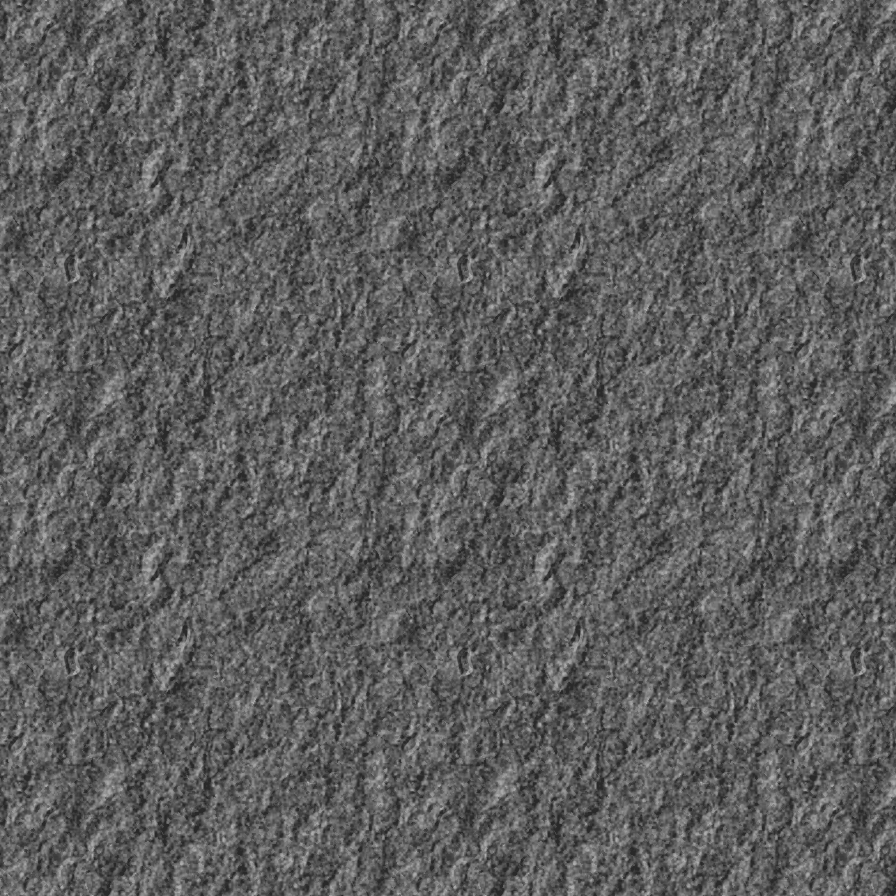
Give the GLSL for this texture, as a WebGL 2 fragment shader.

```glsl
#version 300 es
precision highp float;
// Rough grey stone: a seamless tile of chipped rock, repeated over the canvas.
// Periodic layered noise and cellular chips form a height field, lit from one
// side by its slope, then covered with fine mineral grain and pale flecks.

uniform vec2 u_resolution;
out vec4 fragColor;

const float REPEATS = 2.28;               // tiles across and down
const vec3 STONE = vec3(0.362);           // mean colour
const float DARKEST = 0.16;
const float BRIGHTEST = 0.68;
const vec2 LIGHT_STEP = vec2(-0.0052, -0.0030); // towards the light, y down
const vec2 RELIEF_CELLS = vec2(13.0, 10.0); // coarsest bumps per tile
const vec2 CHIP_CELLS = vec2(31.0, 25.0);
const vec2 FLECK_CELLS = vec2(68.0, 64.0);
const vec2 GRAIN_CELLS = vec2(104.0, 100.0);
const float RELIEF_DECAY = 0.6;           // amplitude ratio between layers
const float SLOPE_GAIN = 1.1;
const float HEIGHT_GAIN = 0.06;
const float GRAIN_GAIN = 0.19;
const float FLECK_GAIN = 0.12;

// Large features of the tile: centre x, centre y, radius, height
const int FEATURES = 7;
const vec4 FEATURE[FEATURES] = vec4[](
  vec4(0.10, 0.07, 0.040, 0.45), vec4(0.40, 0.42, 0.042, 0.48),
  vec4(0.17, 0.22, 0.030, 0.32), vec4(0.44, 0.72, 0.036, 0.26),
  vec4(0.18, 0.68, 0.024, -0.55), vec4(0.04, 0.89, 0.028, -0.45),
  vec4(0.46, 0.62, 0.020, -0.40));

vec2 hash2(vec2 cell, float seed) {
  uvec3 v = uvec3(ivec3(vec3(cell, seed))) * 1664525u + 1013904223u;
  v.x += v.y * v.z; v.y += v.z * v.x; v.z += v.x * v.y;
  v ^= v >> 16u;
  v.x += v.y * v.z; v.y += v.z * v.x;
  return vec2(v.xy >> 8u) / 16777216.0;
}

// Smooth value noise that wraps after one tile
float tileNoise(vec2 p, vec2 cells, float seed) {
  vec2 q = p * cells, i = floor(q), f = q - i;
  f = f * f * (3.0 - 2.0 * f);
  vec2 a = mod(i, cells), b = mod(i + 1.0, cells);
  float top = mix(hash2(a, seed).x, hash2(vec2(b.x, a.y), seed).x, f.x);
  float bottom = mix(hash2(vec2(a.x, b.y), seed).x, hash2(b, seed).x, f.x);
  return mix(top, bottom, f.y);
}

// Wrapping cellular noise: distance to the nearest point, and its random value
vec2 cellular(vec2 p, vec2 cells, float seed) {
  vec2 q = p * cells, i = floor(q), nearest = vec2(9.0, 0.0);
  for (int y = -1; y <= 1; y++)
    for (int x = -1; x <= 1; x++) {
      vec2 cell = i + vec2(x, y), id = mod(cell, cells);
      float d = length(cell + hash2(id, seed) - q);
      if (d < nearest.x) nearest = vec2(d, hash2(id, seed + 1.0).x);
    }
  return nearest;
}

// Raised slabs and sunken pits with ragged rims
float features(vec2 p) {
  float sum = 0.0;
  for (int k = 0; k < FEATURES; k++) {
    vec2 d = p - FEATURE[k].xy;
    d -= round(d);
    d.x += 0.3 * d.y;
    float reach = length(d * vec2(1.25, 0.8)) / FEATURE[k].z;
    sum += FEATURE[k].w * (1.0 - smoothstep(0.6, 1.05, reach));
  }
  return sum;
}

float rockHeight(vec2 p) {
  vec2 warp = vec2(tileNoise(p, vec2(24.0), 3.0), tileNoise(p, vec2(24.0), 4.0)) - 0.5;
  vec2 q = p + 0.024 * warp;
  float h = -0.87, amplitude = 0.8;
  vec2 cells = RELIEF_CELLS;
  for (int k = 0; k < 4; k++) {
    float layer = float(k);
    h += amplitude * tileNoise(q + layer * vec2(0.371, 0.237), cells, 10.0 + layer);
    cells *= 2.0;
    amplitude *= RELIEF_DECAY;
  }
  vec2 chip = cellular(q, CHIP_CELLS, 20.0);
  h += 0.2 * (chip.y - 0.5) * (1.0 - smoothstep(0.1, 0.55, chip.x));
  return h + features(q);
}

void main() {
  vec2 uv = gl_FragCoord.xy / u_resolution;
  vec2 p = fract(vec2(uv.x, 1.0 - uv.y) * REPEATS);

  // Broad tone and directional light
  float height = rockHeight(p);
  float slope = height - rockHeight(p + LIGHT_STEP);
  float tone = HEIGHT_GAIN * height + SLOPE_GAIN * clamp(slope, -0.14, 0.15);

  // Mineral grain and scattered pale flecks
  vec2 crystal = cellular(p, GRAIN_CELLS, 50.0);
  float grain = (crystal.y - 0.5) * (1.0 - smoothstep(0.3, 0.9, crystal.x));
  grain += tileNoise(p, vec2(171.0), 31.0) - 0.5;
  vec2 fleck = cellular(p, FLECK_CELLS, 40.0);
  float pale = smoothstep(0.78, 1.0, fleck.y) * (1.0 - smoothstep(0.2, 0.6, fleck.x));
  tone += GRAIN_GAIN * grain + FLECK_GAIN * pale;

  fragColor = vec4(clamp(STONE + tone, DARKEST, BRIGHTEST), 1.0);
}
```
